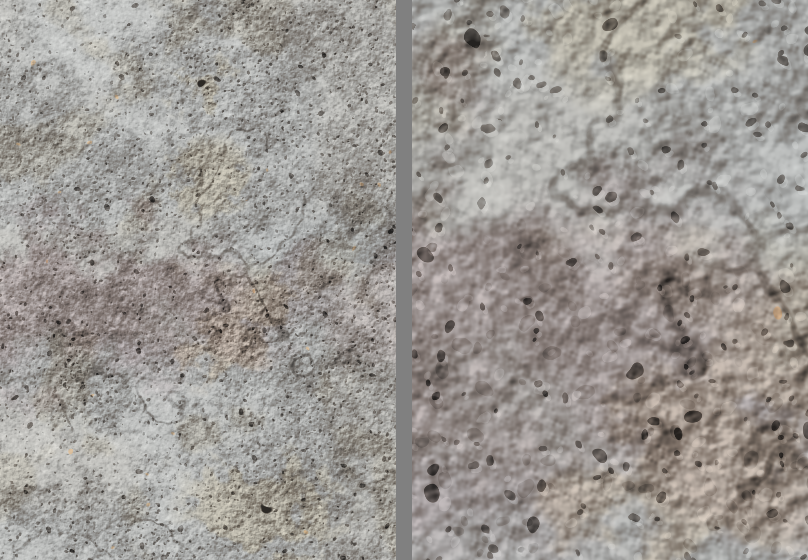
Left: the whole. Right: its middle third, enlarged.
Write a Shadertoy shader that draws this texture.

```glsl
// Weathered concrete wall: grey plaster with a mauve band, brown worn stains,
// gritty relief, small dark pits, pebbles and thin broken cracks.
// A single brightness field is built from noise layers, then tinted by tone.

const float BASE_TONE = 0.642;
const float BROAD_AMOUNT = 0.25;
const float MOTTLE_AMOUNT = 0.25;
const float RELIEF_AMOUNT = 0.62;
const float GRIT_AMOUNT = 0.14;
const float PIT_DEPTH = 0.26;
const float STAIN_DEPTH = 0.10;
const float BAND_DEPTH = 0.055;
const float PLASTER_LIFT = 0.075;
const float SEAM_HEIGHT = 0.53;
const vec2 LIGHT_STEP = vec2(-0.0013, 0.0018);
const vec3 DARK_TINT = vec3(1.0, 0.957, 0.91);
const vec3 LIGHT_TINT = vec3(1.0, 0.998, 0.978);
const vec3 MAUVE_TINT = vec3(1.02, 0.972, 0.985);
const vec3 COOL_TINT = vec3(0.985, 1.0, 1.018);
const vec3 RUST_TINT = vec3(1.14, 0.97, 0.78);

// Worn areas: centre, radius, radius of the hole in the middle
const vec4 WORN[5] = vec4[5](
    vec4(0.36, 0.85, 0.07, 0.006), vec4(0.475, 0.09, 0.13, 0.009),
    vec4(0.39, 0.39, 0.09, 0.0), vec4(0.50, 0.45, 0.08, 0.0),
    vec4(0.37, 0.68, 0.08, 0.0));

float hash(vec2 p) {
    vec3 q = fract(vec3(p.xyx) * 0.1031);
    q += dot(q, q.yzx + 33.33);
    return fract((q.x + q.y) * q.z);
}

vec2 hash2(vec2 p) {
    return vec2(hash(p + 17.3), hash(p + 71.9));
}

float noise(vec2 p) {
    vec2 i = floor(p), f = fract(p);
    f = f * f * (3.0 - 2.0 * f);
    return mix(mix(hash(i), hash(i + vec2(1, 0)), f.x),
               mix(hash(i + vec2(0, 1)), hash(i + vec2(1, 1)), f.x), f.y);
}

float fbm(vec2 p, int octaves) {
    float sum = 0.0, weight = 0.5, total = 0.0;
    for (int i = 0; i < octaves; i++) {
        sum += weight * noise(p);
        total += weight;
        weight *= 0.5;
        p = mat2(1.6, 1.2, -1.2, 1.6) * p + 13.7;
    }
    return sum / total;
}

// Coverage of scattered, ragged, randomly turned ellipses
float spots(vec2 p, float scale, float density, vec2 radii) {
    float edge = 0.7 * scale / iResolution.y;
    float ragged = 0.16 * (noise(p * scale * 4.0) - 0.5);
    vec2 cell = floor(p * scale);
    float cover = 0.0;
    for (int y = -1; y <= 1; y++)
    for (int x = -1; x <= 1; x++) {
        vec2 id = cell + vec2(x, y);
        float present = step(hash(id + scale), density);
        vec2 d = p * scale - id - hash2(id + scale);
        float angle = 6.283 * hash(id + 5.1);
        vec2 axis = vec2(cos(angle), sin(angle));
        float dist = length(vec2(dot(d, axis), 1.45 * dot(d, vec2(-axis.y, axis.x))));
        float radius = mix(radii.x, radii.y, pow(hash(id + 9.7), 2.0));
        cover = max(cover, present * (1.0 - smoothstep(radius - edge, radius + edge, dist + ragged)));
    }
    return cover;
}

void mainImage(out vec4 fragColor, in vec2 fragCoord) {
    vec2 p = fragCoord / iResolution.y;
    float broad = fbm(p * 5.0 + 3.0, 5);
    float patches = fbm(p * 11.0 + 40.0, 6);
    float rough = fbm(p * 40.0, 4);

    // Regions: mauve band, pebbly lower wall, light plaster, cool strip at the seam
    float wavyY = p.y + 0.28 * (patches - 0.5) + 0.05 * (rough - 0.5);
    float band = smoothstep(0.31, 0.42, wavyY) * (1.0 - smoothstep(0.51, 0.59, wavyY));
    band *= mix(1.0, 0.55, smoothstep(0.35, 0.6, p.x));
    float lower = 1.0 - smoothstep(0.42, 0.56, wavyY);
    float plaster = smoothstep(0.5, 0.62, patches + 0.25 * (rough - 0.5)) * (1.0 - 0.6 * band);
    float seamY = p.y - SEAM_HEIGHT - 0.012 * (noise(p * 30.0) - 0.5);
    float strip = smoothstep(0.0, 0.004, seamY) * (1.0 - smoothstep(0.05, 0.14, seamY));
    strip *= smoothstep(0.3, 0.5, p.x);

    // Brown wear and its central holes
    float stain = 0.55 * smoothstep(0.56, 0.68, fbm(p * 8.0 + 90.0, 6));
    float hole = 0.0;
    for (int i = 0; i < 5; i++) {
        float dist = length((p - WORN[i].xy) * vec2(1.0, 1.2));
        float near = 1.0 - dist / WORN[i].z;
        stain = max(stain, smoothstep(0.0, 0.35, 0.5 * near + 2.2 * (patches - 0.5) + 1.2 * (rough - 0.5)) * smoothstep(-0.5, 0.3, near));
        float ragged = dist + 0.012 * (noise(p * 90.0) - 0.5);
        hole = max(hole, step(0.001, WORN[i].w) * (1.0 - smoothstep(WORN[i].w - 0.002, WORN[i].w + 0.002, ragged)));
    }

    // Brightness: layered grain lit from the upper left
    float relief = fbm(p * 110.0, 3) - fbm((p + LIGHT_STEP) * 110.0, 3);
    float tone = BASE_TONE + BROAD_AMOUNT * (broad - 0.5) + MOTTLE_AMOUNT * (rough - 0.5);
    tone += RELIEF_AMOUNT * relief * (1.0 + 0.5 * stain - 0.25 * plaster);
    tone += GRIT_AMOUNT * (noise(p * 250.0) - 0.5);
    tone += PLASTER_LIFT * plaster - BAND_DEPTH * band - STAIN_DEPTH * stain - 0.035 * strip;

    // Pebbles, chips and pits with lit lower lips
    float pebbles = spots(p, 62.0, 0.5, vec2(0.16, 0.42)) * mix(0.25, 1.0, lower);
    float chips = spots(p + 3.0, 74.0, 0.3, vec2(0.15, 0.4));
    float pitDensity = 0.22 + 0.3 * smoothstep(0.4, 0.65, fbm(p * 7.0 + 60.0, 3));
    float pits = spots(p, 92.0, pitDensity, vec2(0.16, 0.36));
    float lips = spots(p + LIGHT_STEP * 1.3, 92.0, pitDensity, vec2(0.16, 0.36));
    float bigPits = spots(p + 7.0, 40.0, 0.13, vec2(0.12, 0.25));
    tone += 0.07 * chips - 0.075 * pebbles + 0.07 * lips * (1.0 - pits);
    tone -= PIT_DEPTH * max(pits * (0.6 + 0.5 * noise(p * 60.0)), 1.15 * bigPits);

    // Thin broken cracks
    float ridge = abs(fbm(p * 4.5 + 21.0, 5) - 0.5);
    float crack = (1.0 - smoothstep(0.002, 0.013, ridge)) * smoothstep(0.5, 0.62, noise(p * 7.0 + 8.0));
    tone -= 0.17 * crack;
    tone = mix(tone, 0.17, hole);
    tone = clamp(tone - 0.5 * max(tone - 0.74, 0.0), 0.14, 0.86);

    // Colour from tone and region
    vec3 color = tone * mix(DARK_TINT, LIGHT_TINT, smoothstep(0.46, 0.65, tone));
    color *= mix(vec3(1.0), MAUVE_TINT, band);
    color *= mix(vec3(1.0), COOL_TINT, max(strip, 0.7 * smoothstep(0.45, 0.65, noise(p * 6.0 + 2.0)) * (1.0 - stain)));
    color *= mix(vec3(1.0), vec3(1.02, 1.0, 0.95), stain);
    color *= mix(vec3(1.0), RUST_TINT, 0.8 * spots(p + 11.0, 45.0, 0.02, vec2(0.12, 0.25)));
    fragColor = vec4(color, 1.0);
}
```
